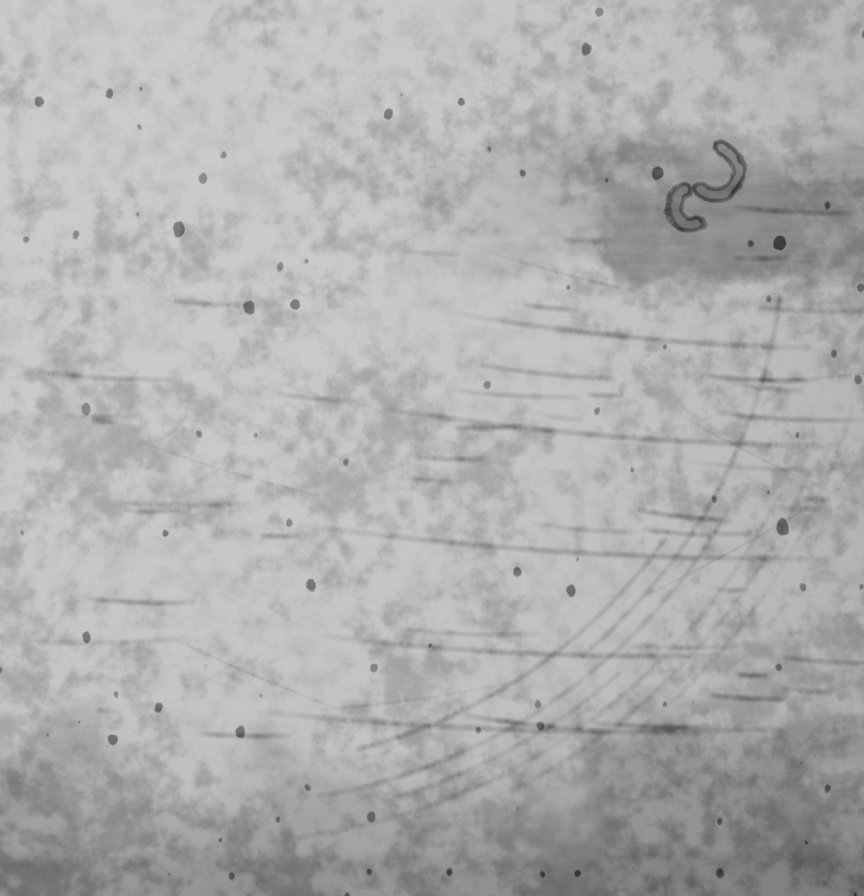
This texture is drawn by a WebGL 2 fragment shader. Its source:

```glsl
#version 300 es
precision highp float;
// Worn grey painted slab: mottled stains, scuffs, swept arcs, chips and a curled blister.
#define LIGHT 0.795
#define PATCH_DEPTH 0.085
#define GRAIN_DEPTH 0.13
#define BAND_DEPTH 0.10
#define FLOOR_DEPTH 0.13
#define EDGE_SHADE 0.10
#define SCUFF_COUNT 44
#define SCUFF_DEPTH 0.17
#define ARC_COUNT 7
#define ARC_DEPTH 0.10
#define CHIP_DEPTH 0.30

uniform vec2 u_resolution;
out vec4 fragColor;

float hash(vec2 p) {
    vec3 q = fract(vec3(p.xyx) * 0.1031);
    q += dot(q, q.yzx + 33.33);
    return fract((q.x + q.y) * q.z);
}

float valueNoise(vec2 p) {
    vec2 i = floor(p), f = fract(p);
    f = f * f * (3.0 - 2.0 * f);
    return mix(mix(hash(i), hash(i + vec2(1, 0)), f.x),
               mix(hash(i + vec2(0, 1)), hash(i + vec2(1, 1)), f.x), f.y);
}

float fbm(vec2 p) {
    float sum = 0.0, amp = 0.5;
    for (int i = 0; i < 5; i++) {
        sum += amp * valueNoise(p);
        p = mat2(1.6, 1.2, -1.2, 1.6) * p + 17.3;
        amp *= 0.55;
    }
    return sum / 1.055;
}

// Tapered, nearly straight stroke of given half length and half width
float streak(vec2 q, float slope, float len, float width) {
    float t = q.x / len;
    float taper = max(0.0, 1.0 - t * t);
    float d = abs(q.y - slope * q.x - 0.04 * len * t * t);
    return sqrt(taper) * (1.0 - smoothstep(0.0, width, d));
}

// Distance to an arc centred on angle mid, spanning +-span
float arcDist(vec2 q, float r, float mid, float span) {
    float c = cos(mid), s = sin(mid);
    q = vec2(c * q.x + s * q.y, c * q.y - s * q.x);
    float a = clamp(atan(q.y, q.x), -span, span);
    return distance(q, r * vec2(cos(a), sin(a)));
}

// Cellular chips: one jittered ragged dot in some of the cells
float chips(vec2 p, float cells, float density, float size, float rough) {
    vec2 g = p * cells, id = floor(g);
    vec2 centre = 0.25 + 0.5 * vec2(hash(id + 3.1), hash(id + 71.7));
    float r = size * (0.4 + 0.6 * hash(id + 29.3));
    float d = length((fract(g) - centre) * vec2(1.0, 0.8)) / cells + rough * 0.008;
    float soft = 0.0013;
    return step(hash(id + 11.9), density) * (1.0 - smoothstep(r - soft, r + soft, d));
}

void main() {
    vec2 p = gl_FragCoord.xy / u_resolution.y;
    float aspect = u_resolution.x / u_resolution.y;
    float broad = fbm(p * 4.0 + 5.0), blotch = fbm(p * 11.0 + 31.0);
    float grain = fbm(p * 62.0), rough = grain - 0.5;
    float brushed = fbm(p * vec2(7.0, 90.0) + 9.0);

    // Mottled stains
    float stain = smoothstep(0.44, 0.66, 0.5 * broad + 0.5 * blotch + 0.35 * rough);
    float dark = PATCH_DEPTH * stain + GRAIN_DEPTH * max(0.0, rough + 0.12);

    // Rubbed band on the right, darker floor, shaded edges
    float ragged = 0.12 * (blotch - 0.5);
    float band = smoothstep(0.67, 0.70, p.y + ragged) * (1.0 - smoothstep(0.82, 0.86, p.y + ragged));
    band *= smoothstep(0.44, 0.66, p.x + 2.0 * ragged);
    dark += BAND_DEPTH * band * (0.5 + brushed);
    float floorMask = 1.0 - smoothstep(0.10, 0.20, p.y + 2.0 * ragged);
    dark += FLOOR_DEPTH * floorMask * (0.35 + broad);
    dark += 0.05 * (1.0 - smoothstep(0.035, 0.055, p.y + 0.2 * ragged));
    dark += EDGE_SHADE * (0.8 * pow(p.x / aspect, 3.0) + 0.5 * pow(1.0 - p.y, 3.0));

    // Short scuffs, crowded towards the lower right
    float scuff = 0.0;
    for (int i = 0; i < SCUFF_COUNT; i++) {
        float k = float(i) * 7.3 + 2.0;
        vec2 at = vec2(aspect * pow(hash(vec2(k, 1.0)), 0.65), 0.17 + 0.6 * pow(hash(vec2(k, 5.0)), 1.3));
        float slope = -0.06 + 0.16 * (hash(vec2(k, 9.0)) - 0.5);
        float len = 0.015 + 0.075 * pow(hash(vec2(k, 13.0)), 1.5);
        scuff += (0.4 + 0.6 * hash(vec2(k, 17.0))) * streak(p - at, slope, len, 0.0055);
    }
    // Long drags across the slab
    for (int i = 0; i < 5; i++) {
        float k = float(i);
        vec2 at = vec2(0.53 + 0.2 * hash(vec2(k, 41.0)), 0.185 + 0.105 * k + 0.02 * sin(k * 5.0));
        scuff += 0.75 * streak(p - at, -0.03 - 0.017 * k, 0.2 + 0.12 * hash(vec2(k, 47.0)), 0.006);
    }
    dark += SCUFF_DEPTH * min(scuff, 1.3) * (0.45 + grain);

    // Concentric sweeps and thin rising scratches
    float sweep = 0.0;
    for (int i = 0; i < ARC_COUNT; i++) {
        float k = float(i);
        float mid = -0.72 + 0.7 * (hash(vec2(k, 53.0)) - 0.5);
        float d = arcDist(p - vec2(0.25, 0.75), 0.605 + 0.021 * k, mid, 0.2 + 0.3 * hash(vec2(k, 59.0)));
        sweep += (1.0 - 0.1 * k) * (1.0 - smoothstep(0.0, 0.0055, d));
        vec2 at = vec2(aspect * hash(vec2(k, 61.0)), 0.2 + 0.7 * hash(vec2(k, 67.0)));
        sweep += 0.5 * streak(p - at, mix(-0.7, 0.6, hash(vec2(k, 73.0))), 0.11, 0.003);
    }
    dark += ARC_DEPTH * sweep * (0.3 + 1.2 * grain);

    // Chips and pits, denser near the floor
    float pits = chips(p, 13.0, 0.14, 0.0065, rough);
    pits += 0.8 * chips(p + 3.7, 31.0, 0.05 + 0.12 * floorMask, 0.004, rough);
    dark += CHIP_DEPTH * min(pits, 1.0);

    // Curled blister with a dark ragged rim
    vec2 w = p + 0.012 * vec2(rough, blotch - 0.5);
    float curl = min(arcDist(w - vec2(0.797, 0.812), 0.027, -0.5, 1.7),
                     arcDist(w - vec2(0.771, 0.771), 0.019, 3.5, 1.6));
    float rim = 1.0 - smoothstep(0.0008, 0.0035, abs(curl - 0.0065));
    dark += 0.10 * (1.0 - smoothstep(0.004, 0.008, curl)) + 0.22 * rim * (0.4 + grain);

    fragColor = vec4(vec3(clamp(LIGHT - dark, 0.12, 0.82)), 1.0);
}
```
